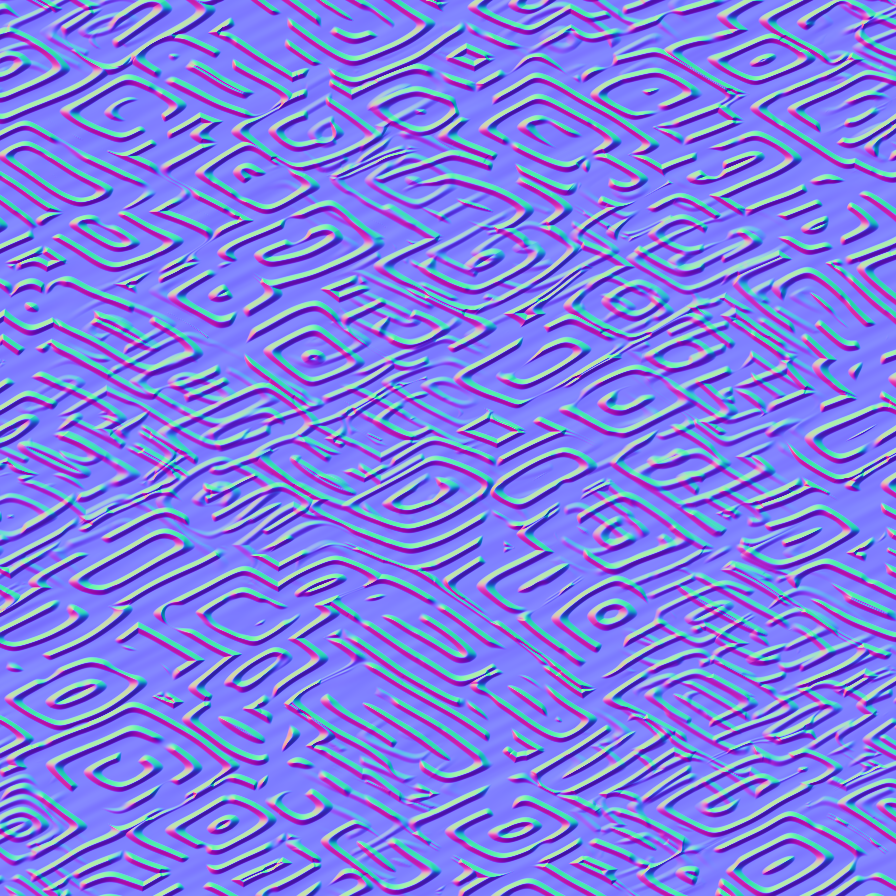
Write a Shadertoy shader that draws this texture map.

```glsl
const float RISE_ANGLE = 0.47;     // tilt of the rising ridges
const float FALL_ANGLE = 0.53;     // tilt of the falling ridges
const float CELL = 0.108;          // size of one nested group
const float JITTER = 0.6;          // scatter of group centres, in cells
const float MAX_HALF = 0.45;       // largest core half size, in cells
const float CORNER = 0.008;        // rounding of ridge corners
const float SPACING = 0.0215;      // distance between ridges
const float HALF_WIDTH = 0.0052;   // half width of a ridge
const float HEIGHT = 0.0135;       // height of a ridge
const float BEND_FREQ = 3.2;
const float BEND_SIZE = 0.035;
const float WOBBLE_FREQ = 13.0;
const float WOBBLE_SIZE = 0.006;
const float GAP_FREQ = 21.0;
const float GAP_LEVEL = -0.27;
const float PATCH_FREQ = 3.6;      // regions of crossing, fainter ridges
const float CROSS_SIZE = 0.48;
const float STREAK_SIZE = 0.0013;  // faint grain of the flat ground
const float EPS = 0.0009;          // step for the slope

vec2 hash22(vec2 p) {
    vec3 h = fract(vec3(p.xyx) * vec3(0.1031, 0.1030, 0.0973));
    h += dot(h, h.yzx + 33.33);
    return fract((h.xx + h.yz) * h.zy);
}

float cornerDot(vec2 cell, vec2 offset) {
    float angle = 6.2832 * hash22(cell).x;
    return dot(vec2(cos(angle), sin(angle)), offset);
}

float gradientNoise(vec2 p) {
    vec2 i = floor(p), f = fract(p);
    vec2 w = f * f * f * (f * (f * 6.0 - 15.0) + 10.0);
    vec2 e = vec2(1.0, 0.0);
    float low = mix(cornerDot(i, f), cornerDot(i + e, f - e), w.x);
    float high = mix(cornerDot(i + e.yx, f - e.yx), cornerDot(i + 1.0, f - 1.0), w.x);
    return mix(low, high, w.y);
}

vec2 noise2(vec2 p) {
    return vec2(gradientNoise(p), gradientNoise(p + 57.3));
}

float smoothMax(float a, float b) {
    return 0.5 * (a + b + sqrt((a - b) * (a - b) + CORNER));
}

// Distances across the falling and the rising direction
vec2 skewAxes(vec2 p) {
    return vec2(dot(p, vec2(sin(FALL_ANGLE), cos(FALL_ANGLE))),
                dot(p, vec2(-sin(RISE_ANGLE), cos(RISE_ANGLE))));
}

// Ridges along the level lines of scattered skewed boxes
float maze(vec2 p, vec2 seed) {
    vec2 q = p + BEND_SIZE * noise2(p * BEND_FREQ + seed)
               + WOBBLE_SIZE * noise2(p * WOBBLE_FREQ + seed);
    vec2 uv = skewAxes(q) / CELL;
    vec2 base = floor(uv);
    float nearest = 8.0, second = 8.0;
    for (int j = -1; j <= 1; j++) {
        for (int i = -1; i <= 1; i++) {
            vec2 cell = base + vec2(i, j);
            vec2 centre = cell + 0.5 + JITTER * (hash22(cell + seed) - 0.5);
            vec2 core = MAX_HALF * hash22(cell + seed + 37.0);
            vec2 box = abs(uv - centre) - core;
            float d = smoothMax(box.x, box.y);
            second = min(second, max(nearest, d));
            nearest = min(nearest, d);
        }
    }
    float offset = (fract(nearest * CELL / SPACING + 0.5) - 0.5) * SPACING;
    float ridge = 1.0 - smoothstep(0.0, HALF_WIDTH, abs(offset));

    // Break the ridges into strokes, and part some groups
    float gap = gradientNoise(q * GAP_FREQ + seed);
    float stroke = smoothstep(GAP_LEVEL, GAP_LEVEL + 0.14, gap);
    float joint = smoothstep(0.0, 0.09, second - nearest + max(gap, 0.0));
    return ridge * stroke * joint;
}

float surface(vec2 p) {
    float region = smoothstep(-0.05, 0.28, gradientNoise(p * PATCH_FREQ + 4.7));
    float ridges = maze(p, vec2(11.0, 5.0)) * mix(1.0, 0.6, region);
    ridges += maze(p, vec2(83.4, 41.7)) * CROSS_SIZE * region;
    float streak = gradientNoise(skewAxes(p) * vec2(9.0, 62.0));
    return HEIGHT * ridges + STREAK_SIZE * streak;
}

void mainImage(out vec4 fragColor, in vec2 fragCoord) {
    vec2 p = fragCoord / iResolution.y;
    vec2 e = vec2(EPS, 0.0);
    vec2 slope = vec2(surface(p + e) - surface(p - e),
                      surface(p + e.yx) - surface(p - e.yx)) / (2.0 * EPS);

    // Encode the surface direction as colour
    vec3 normal = normalize(vec3(slope.x, -slope.y, 1.0));
    fragColor = vec4(0.5 + 0.5 * normal, 1.0);
}
```
